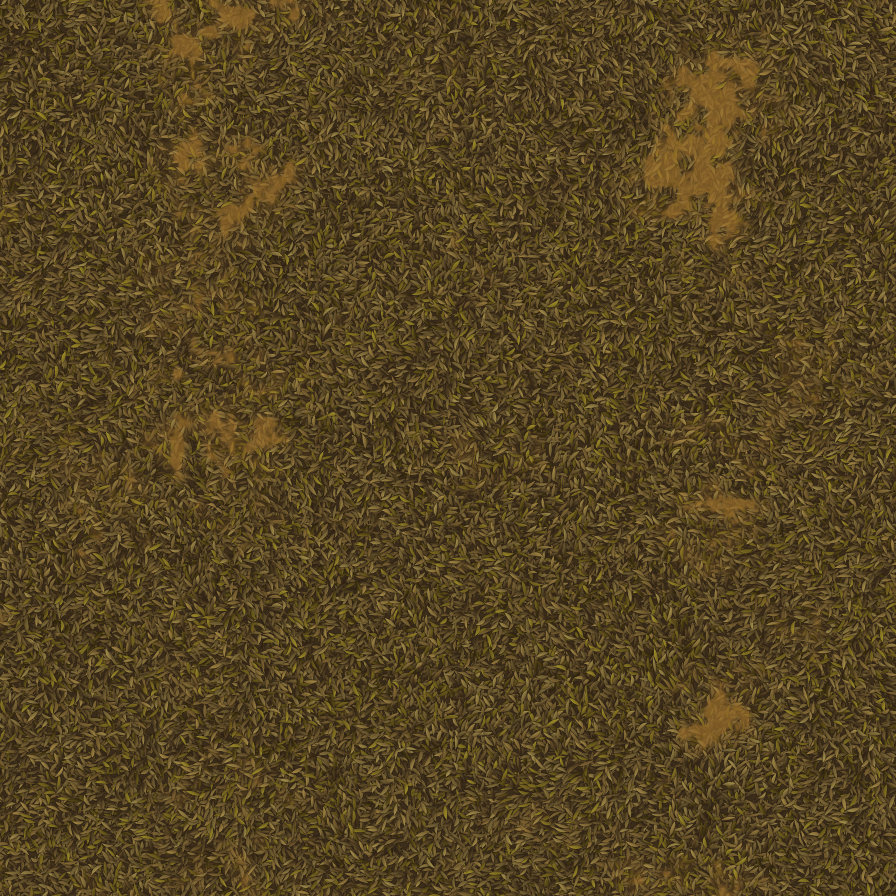
A WebGL 2 fragment shader for this texture:

```glsl
#version 300 es
precision highp float;
// Dry matted grass: several layers of short, curved, tapered blades are
// painted over dark soil, one blade per jittered grid cell and layer.
// Ragged ochre patches from layered noise gather along two upright bands.

#define GRID 90.0
#define LAYERS 6
#define BLADE_WIDTH 0.16
#define ANGLE_SPREAD 2.4
#define PATCH_LEVEL 1.17
#define SOIL vec3(0.23, 0.175, 0.10)
#define SHADOW vec3(0.16, 0.115, 0.07)
#define STRAW vec3(0.45, 0.38, 0.205)
#define LIGHT vec3(0.64, 0.565, 0.30)
#define OLIVE vec3(0.97, 0.98, 0.55)
#define OCHRE vec3(0.60, 0.43, 0.17)

uniform vec2 u_resolution;
out vec4 fragColor;

// Integer hash: three independent values in 0..1
vec3 hash3(ivec3 key) {
    uvec3 v = uvec3(key) * 1664525u + 1013904223u;
    v.x += v.y * v.z;
    v.y += v.z * v.x;
    v.z += v.x * v.y;
    v ^= v >> 16u;
    v.x += v.y * v.z;
    v.y += v.z * v.x;
    v.z += v.x * v.y;
    return vec3(v >> 8u) / 16777216.0;
}

float valueNoise(vec2 p, int seed) {
    ivec2 i = ivec2(floor(p));
    vec2 f = fract(p);
    f = f * f * (3.0 - 2.0 * f);
    float a = hash3(ivec3(i, seed)).x;
    float b = hash3(ivec3(i + ivec2(1, 0), seed)).x;
    float c = hash3(ivec3(i + ivec2(0, 1), seed)).x;
    float d = hash3(ivec3(i + ivec2(1, 1), seed)).x;
    return mix(mix(a, b, f.x), mix(c, d, f.x), f.y);
}

float fbm(vec2 p, int seed) {
    float sum = 0.0, weight = 0.5;
    for (int i = 0; i < 3; i++) {
        sum += weight * valueNoise(p, seed + i);
        p = p * 2.03 + 7.1;
        weight *= 0.5;
    }
    return sum / 0.875;
}

vec3 grassRamp(float tone) {
    vec3 color = mix(SHADOW, STRAW, smoothstep(0.0, 0.65, tone));
    return mix(color, LIGHT, smoothstep(0.6, 1.1, tone));
}

// Paint the blade of one cell, with a soft shadow around it
void paintBlade(inout vec3 color, vec2 p, ivec2 cell, int layer, float aa) {
    vec3 place = hash3(ivec3(cell, layer));
    vec3 look = hash3(ivec3(cell, layer + 50));
    vec3 extra = hash3(ivec3(cell, layer + 100));
    vec2 q = p - vec2(cell) - place.xy;
    float flow = valueNoise(vec2(cell) / 7.0, 200);
    float angle = 6.2832 * flow + (place.z - 0.5) * ANGLE_SPREAD;
    vec2 dir = vec2(cos(angle), sin(angle));
    q = vec2(dot(q, dir), dot(q, vec2(-dir.y, dir.x)));

    float t = q.x / mix(0.45, 0.8, look.x);
    float y = q.y + (look.y - 0.5) * 0.4 * (t * t - 0.3);
    float d = abs(y) - BLADE_WIDTH * mix(0.75, 1.15, extra.x) * (1.0 - t * t);
    float ends = 1.0 - smoothstep(0.95, 1.1, abs(t));
    float shade = (1.0 - smoothstep(0.0, 0.14 + aa, d)) * ends;
    float cover = (1.0 - smoothstep(-aa, aa, d)) * ends;

    float depth = float(layer) / float(LAYERS - 1);
    float tone = 0.23 + 0.68 * look.z + 0.14 * t + 0.7 * y;
    vec3 tint = extra.y < 0.24 ? OLIVE : mix(vec3(1.0), vec3(1.0, 0.93, 0.87), extra.z);
    vec3 blade = grassRamp(tone * mix(0.8, 1.0, depth)) * tint;
    color = mix(color, SHADOW, shade * 0.38);
    color = mix(color, blade, cover);
}

vec3 grass(vec2 uv, float pixel) {
    vec3 color = SOIL;
    float aa = 0.6 * pixel * GRID;
    for (int layer = 0; layer < LAYERS; layer++) {
        vec2 p = uv * GRID + vec2(0.37, 0.61) * float(layer);
        ivec2 home = ivec2(floor(p));
        for (int j = -1; j <= 1; j++)
            for (int i = -1; i <= 1; i++)
                paintBlade(color, p, home + ivec2(i, j), layer, aa);
    }
    return color;
}

// Positive inside bare patches, falling off around them
float patchField(vec2 uv) {
    float offset = (abs(uv.x - 0.52) - 0.28) / 0.11;
    float band = exp(-offset * offset);
    return 0.6 * valueNoise(uv * 10.0, 300) + 0.8 * fbm(uv * 55.0, 310)
         + 0.3 * band - PATCH_LEVEL;
}

void main() {
    float side = min(u_resolution.x, u_resolution.y);
    vec2 uv = gl_FragCoord.xy / side;
    vec3 color = grass(uv, 1.0 / side);
    float field = patchField(uv);
    color = mix(color, OCHRE, 0.18 * smoothstep(-0.25, 0.05, field));
    color = mix(color, OCHRE, 0.62 * smoothstep(0.0, 0.14, field));
    fragColor = vec4(color, 1.0);
}
```
